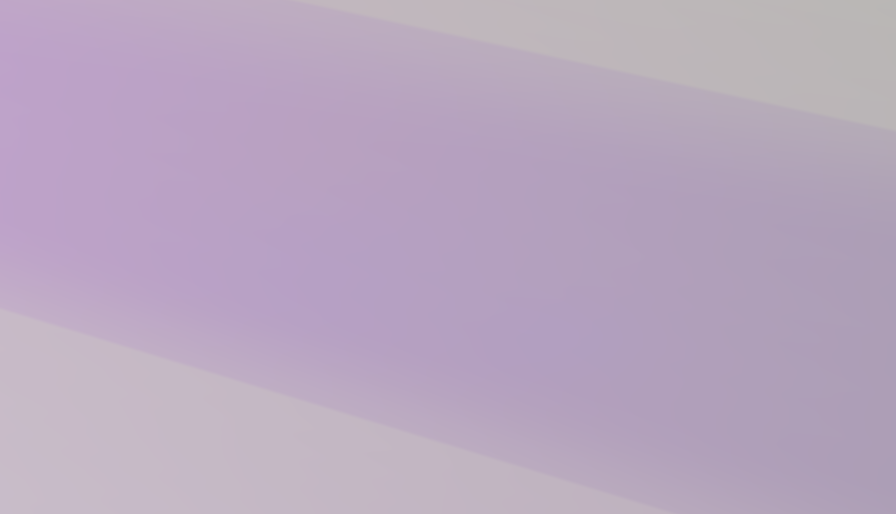
Give the GLSL for this background, as a WebGL 1 fragment shader.

```glsl
precision highp float;
uniform vec2 u_resolution;

float hash(vec2 p) {
  return fract(sin(dot(p, vec2(41.3, 289.1))) * 4375.85);
}

float valueNoise(vec2 p) {
  vec2 cell = floor(p);
  vec2 f = fract(p);
  f = f * f * (3.0 - 2.0 * f);
  float low = mix(hash(cell), hash(cell + vec2(1.0, 0.0)), f.x);
  float high = mix(hash(cell + vec2(0.0, 1.0)), hash(cell + vec2(1.0, 1.0)), f.x);
  return mix(low, high, f.y);
}

// Blend of four corner colours
vec3 cornerGradient(vec2 uv, vec3 bottomLeft, vec3 bottomRight, vec3 topLeft, vec3 topRight) {
  return mix(mix(bottomLeft, bottomRight, uv.x), mix(topLeft, topRight, uv.x), uv.y);
}

// Band opacity: a faint edge, then a soft rise with depth
float edgeFade(float depth, float edgeOpacity, float fadeDepth) {
  float inside = smoothstep(-0.005, 0.005, depth);
  return inside * mix(edgeOpacity, 1.0, smoothstep(-0.3 * fadeDepth, fadeDepth, depth));
}

float glow(vec2 uv, vec2 center, vec2 radius) {
  vec2 d = (uv - center) / radius;
  return exp(-dot(d, d));
}

void main() {
  vec2 uv = gl_FragCoord.xy / u_resolution;

  // Pale backdrop
  vec3 backdrop = cornerGradient(uv,
    vec3(0.785, 0.738, 0.788), vec3(0.735, 0.685, 0.735),
    vec3(0.775, 0.715, 0.765), vec3(0.727, 0.717, 0.709));

  // Violet band colour
  vec3 violet = mix(vec3(0.744, 0.637, 0.788), vec3(0.676, 0.620, 0.713), uv.x);
  violet += vec3(-0.006, -0.003, 0.008) * glow(uv, vec2(0.36, 0.47), vec2(0.16, 0.18));
  violet += vec3(-0.004, -0.004, 0.012) * glow(uv, vec2(0.62, 0.34), vec2(0.10, 0.08));
  violet += vec3(0.004, 0.000, -0.008) * glow(uv, vec2(0.36, 0.70), vec2(0.14, 0.14));

  // Diagonal limits of the band
  float topDepth = 1.123 - 0.378 * uv.x - uv.y;
  float bottomDepth = uv.y - 0.400 + 0.530 * uv.x;
  float coverage = edgeFade(topDepth, 0.35, 0.24) * edgeFade(bottomDepth, 0.38, 0.18);

  // Faint streaks running along the band
  float streak = valueNoise(vec2(uv.x * 5.0, (uv.y + 0.45 * uv.x) * 40.0)) - 0.5;
  vec3 color = mix(backdrop, violet, coverage) + 0.002 * streak;

  gl_FragColor = vec4(color, 1.0);
}
```
